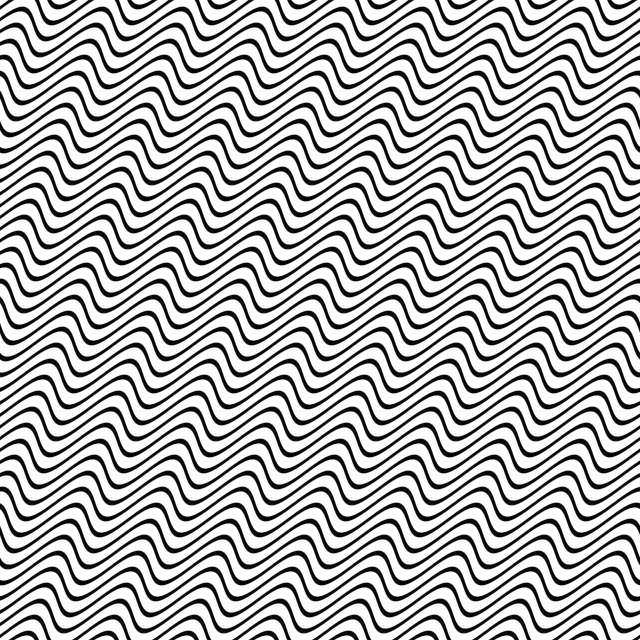
Give the GLSL for this pattern, as a Shadertoy shader.

```glsl
// Slanted black wavy lines on white: 8 waves across, 40 lines down.
const float TAU = 6.2831853;

// Height of a leaning wave above its line; the wave depends on its own
// height, so the implicit equation is solved by fixed-point steps.
float waveHeight(vec2 p) {
    float phase = 8.0 * p.x - 3.0 * p.y - 0.288;
    float h = 0.0;
    for (int i = 0; i < 5; i++) {
        h = 0.0234 * cos(TAU * (phase - 1.06 * h));
    }
    return h;
}

void mainImage(out vec4 fragColor, in vec2 fragCoord) {
    vec2 p = fragCoord / iResolution.xy;

    // Line index, with each stroke centred on a half
    float row = 40.0 * (p.y - waveHeight(p));
    float offset = abs(fract(row) - 0.5);

    // A constant share of each row thins the stroke on the slopes
    float blur = 0.75 * length(vec2(dFdx(row), dFdy(row)));
    float paper = smoothstep(-blur, blur, offset - 0.15);

    fragColor = vec4(mix(vec3(0.03), vec3(0.995), paper), 1.0);
}
```
